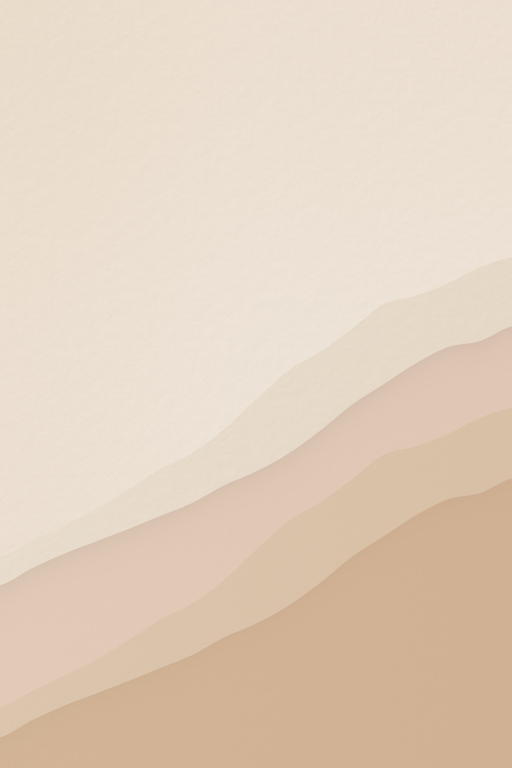
This background is drawn by a WebGL 2 fragment shader. Its source:

```glsl
#version 300 es
precision highp float;
// Layered sand-coloured paper: four sheets with wavy, rising edges on a pale wall.
// Two smooth height profiles are each used twice, the second time lower down.
// Soft shadows, gentle gradients and an embossed noise grain give the paper feel.
uniform vec2 u_resolution;
out vec4 fragColor;

// Edge heights at evenly spaced places from left to right.
const float crest[17] = float[17](
    .275, .296, .316, .337, .362, .389, .410, .441, .480,
    .517, .542, .572, .604, .615, .631, .652, .665);
const float fold[17] = float[17](
    .238, .260, .279, .295, .311, .328, .345, .368, .386,
    .409, .439, .473, .500, .527, .548, .556, .575);

float hash(vec2 p) {
    return fract(sin(dot(p, vec2(127.1, 311.7))) * 43758.5453);
}

float noise(vec2 p) {
    vec2 i = floor(p), f = fract(p);
    f = f * f * (3.0 - 2.0 * f);
    return mix(mix(hash(i), hash(i + vec2(1, 0)), f.x),
               mix(hash(i + vec2(0, 1)), hash(i + vec2(1, 1)), f.x), f.y);
}

// Catmull-Rom curve through the heights.
float profile(float h[17], float x) {
    float s = clamp(x, 0.0, 0.9999) * 16.0;
    int i = int(s);
    float t = fract(s);
    float a = h[max(i - 1, 0)], b = h[i], c = h[i + 1], d = h[min(i + 2, 16)];
    return b + 0.5 * t * (c - a + t * (2.0 * a - 5.0 * b + 4.0 * c - d
             + t * (3.0 * (b - c) + d - a)));
}

// Lays a sheet below an edge; depth is the distance under that edge.
vec3 layer(vec3 under, vec3 sheet, float depth, float shade) {
    float pixel = 0.7 / u_resolution.y;
    sheet *= 1.0 - shade * exp(-max(depth, 0.0) * 55.0);
    return mix(under, sheet, smoothstep(-pixel, pixel, depth));
}

// Light falling across small bumps.
float grain(vec2 p) {
    vec2 lit = vec2(-0.3, 0.4);
    float fine = noise(p * 230.0) - noise(p * 230.0 + lit);
    float broad = noise(p * 95.0) - noise(p * 95.0 + lit);
    return fine + 0.6 * broad;
}

void main() {
    vec2 uv = gl_FragCoord.xy / u_resolution;
    vec2 p = gl_FragCoord.xy / u_resolution.y;
    float high = profile(crest, uv.x), low = profile(fold, uv.x);

    // Wall, a little warmer at the upper left and paler near the first edge.
    float pale = smoothstep(0.0, 0.55, uv.x) * 0.5 + smoothstep(1.0, 0.5, uv.y) * 0.5;
    vec3 color = mix(vec3(.916, .862, .796), vec3(.929, .886, .840), pale);

    // Sheets from back to front.
    vec3 cream = mix(vec3(.908, .860, .798), vec3(.898, .847, .780), uv.x);
    vec3 blush = mix(vec3(.882, .792, .718), vec3(.878, .780, .710), uv.x);
    vec3 sand = mix(vec3(.860, .772, .678), vec3(.846, .752, .650), uv.x);
    vec3 tan_ = mix(vec3(.826, .706, .588), vec3(.820, .694, .576), uv.x);
    color = layer(color, cream, high - uv.y, 0.0);
    color = layer(color, blush, low - uv.y, 0.045);
    color = layer(color, sand, high - 0.196 - uv.y, 0.0);
    color = layer(color, tan_, low - 0.198 - uv.y, 0.02);

    // Grain is strongest on the wall and the cream sheet.
    float strength = mix(0.004, 0.013, smoothstep(-0.01, 0.01, uv.y - low));
    color += strength * grain(p);
    fragColor = vec4(color, 1.0);
}
```
